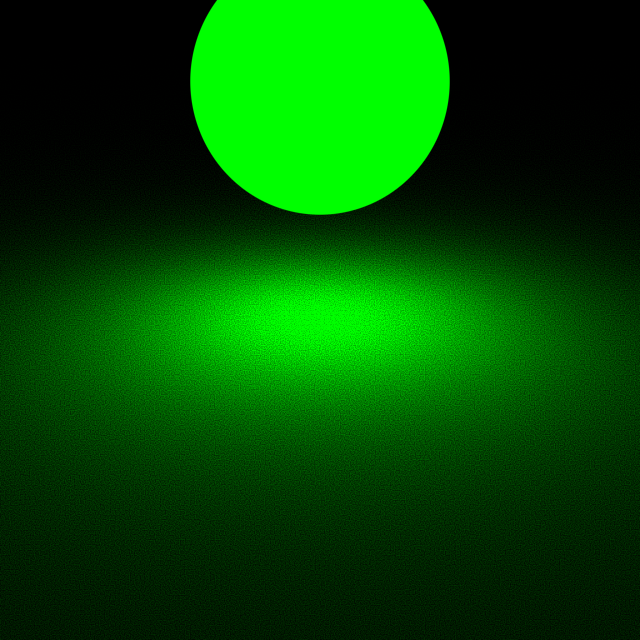
This background is drawn by a Shadertoy shader. Its source:

```glsl
// A glowing green ball above a dark floor, with a grainy pool of light beneath it.

const vec3 LIGHT_COLOR = vec3(0.0, 1.0, 0.0);
const float TAU = 6.2832;

// Pseudo-random value in 0..1 for a lattice point
float hash(vec2 p) {
    vec3 q = fract(p.xyx * vec3(0.1031, 0.1030, 0.0973));
    q += dot(q, q.yzx + 33.33);
    return fract((q.x + q.y) * q.z);
}

// Contribution of one lattice corner's random unit gradient
float cornerSlope(vec2 cell, vec2 corner, vec2 local) {
    float angle = TAU * hash(cell + corner);
    return dot(vec2(cos(angle), sin(angle)), local - corner);
}

float gradientNoise(vec2 p) {
    vec2 cell = floor(p);
    vec2 f = p - cell;
    vec2 w = f * f * f * (f * (f * 6.0 - 15.0) + 10.0);
    float low = mix(cornerSlope(cell, vec2(0, 0), f),
                    cornerSlope(cell, vec2(1, 0), f), w.x);
    float high = mix(cornerSlope(cell, vec2(0, 1), f),
                     cornerSlope(cell, vec2(1, 1), f), w.x);
    return mix(low, high, w.y);
}

// Approximate signed distance to an axis-aligned ellipse
float ellipseDistance(vec2 p, vec2 radii) {
    return (length(p / radii) - 1.0) * min(radii.x, radii.y);
}

// Perspective floor offset from the point under the lamp, in lamp heights
vec2 floorOffset(vec2 p, float horizon, float footDepth, vec2 spread) {
    float drop = max(horizon - p.y, 0.001);
    float ratio = footDepth / drop;
    return vec2(spread.x * p.x * ratio, spread.y * (1.0 - ratio));
}

// Inverse-square falloff with the cosine of the incoming angle
float lampFalloff(vec2 offset) {
    return pow(1.0 + dot(offset, offset), -1.5);
}

void mainImage(out vec4 fragColor, in vec2 fragCoord) {
    // Height units, centred horizontally
    vec2 p = vec2(fragCoord.x - 0.5 * iResolution.x, fragCoord.y) / iResolution.y;
    float pixel = 1.0 / iResolution.y;

    // Pool of light on the floor
    vec2 offset = floorOffset(p, 1.005, 0.504, vec2(2.76, 3.83));
    float glow = 1.02 * lampFalloff(offset);

    // Fine grain that grows with the square root of the light
    float grain = gradientNoise(p * 512.0 + 600.0);
    glow = clamp(glow + 0.4 * grain * sqrt(glow), 0.0, 1.0);

    // Bright ball, slightly stretched by perspective
    float ball = ellipseDistance(p - vec2(0.0, 0.873), vec2(0.2027, 0.2085));
    float coverage = smoothstep(0.75 * pixel, -0.75 * pixel, ball);

    fragColor = vec4(LIGHT_COLOR * mix(glow, 1.0, coverage), 1.0);
}
```
